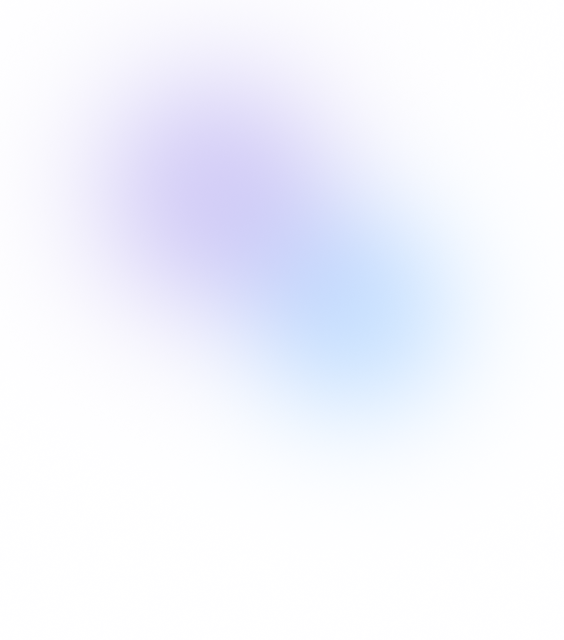
A Shadertoy shader for this background:

```glsl
// Two soft pastel glows, lavender and sky blue, overlapping on white.

// Positions and radii are in units of the canvas height.
const vec3  PAPER           = vec3(0.998, 0.998, 1.0);
const vec3  LAVENDER        = vec3(0.842, 0.818, 0.968);
const vec3  SKY             = vec3(0.812, 0.902, 1.0);
const vec2  LAVENDER_CENTER = vec2(0.338, 0.698);
const vec2  SKY_CENTER      = vec2(0.553, 0.512);
const float LAVENDER_RADIUS = 0.207;
const float SKY_RADIUS      = 0.180;
const float FALLOFF         = 2.2;   // 2 is a Gaussian; higher flattens the core
const float DITHER          = 1.0 / 255.0;

// Smooth round glow: 1 at the center, fading to 0.
float glow(vec2 p, vec2 center, float radius) {
    return exp(-pow(length(p - center) / radius, FALLOFF));
}

float hash(vec2 p) {
    return fract(sin(dot(p, vec2(12.99, 78.23))) * 43758.5);
}

void mainImage(out vec4 fragColor, in vec2 fragCoord) {
    vec2 p = fragCoord / iResolution.y;

    // Tint the paper with each glow in turn, as layered inks
    vec3 color = PAPER;
    color *= mix(vec3(1.0), LAVENDER, glow(p, LAVENDER_CENTER, LAVENDER_RADIUS));
    color *= mix(vec3(1.0), SKY, glow(p, SKY_CENTER, SKY_RADIUS));

    // Faint dither hides banding in the gradients
    color += (hash(fragCoord) - 0.5) * DITHER;

    fragColor = vec4(clamp(color, 0.0, 1.0), 1.0);
}
```
